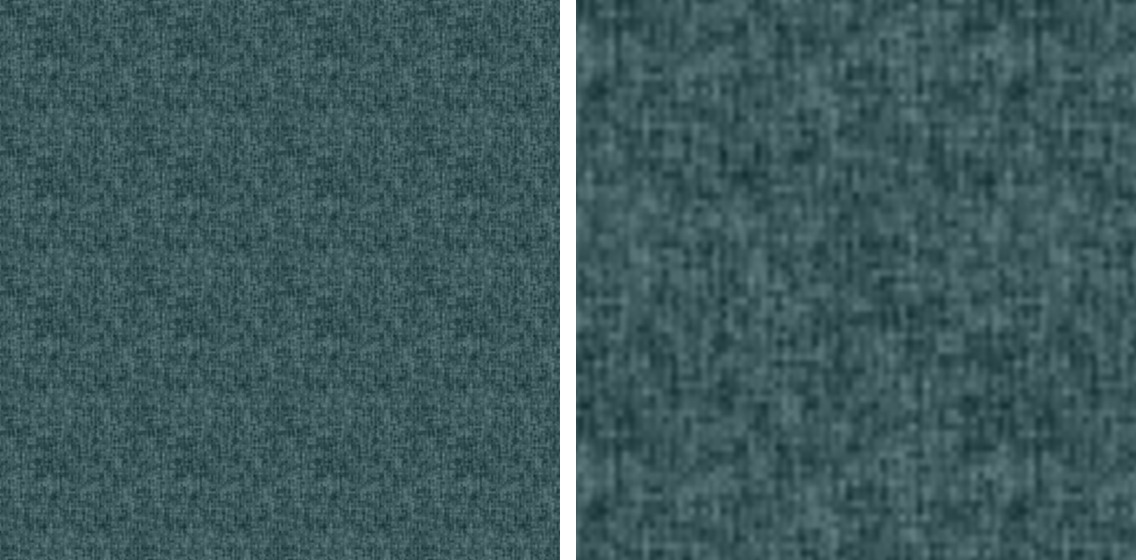
Left: the whole. Right: its middle third, enlarged.
Write a WebGL 2 fragment shader that draws this texture.

```glsl
#version 300 es
precision highp float;
// Draws a dark teal woven cloth with uneven upright and crosswise threads.

uniform vec2 u_resolution;
out vec4 fragColor;

const float TAU = 6.2831853;
const float SWATCHES = 4.0;  // repeats of the weave along each side
const float RIBS = 36.0;     // upright ribs in one swatch
const vec3 CLOTH = vec3(0.236, 0.346, 0.356);
const vec3 SHADE = vec3(1.0, 1.0, 1.02);

float hash(vec2 cell, float seed) {
  return fract(sin(dot(cell, vec2(127.1, 311.7)) + seed * 74.7) * 43758.5453);
}

// Value noise from -1 to 1 that wraps after the given number of cells.
float wrapNoise(vec2 uv, vec2 cells, float seed) {
  vec2 p = uv * cells;
  vec2 i = floor(p);
  vec2 f = smoothstep(0.0, 1.0, p - i);
  vec2 lo = mod(i, cells);
  vec2 hi = mod(i + 1.0, cells);
  float bottom = mix(hash(lo, seed), hash(vec2(hi.x, lo.y), seed), f.x);
  float top = mix(hash(vec2(lo.x, hi.y), seed), hash(hi, seed), f.x);
  return 2.0 * mix(bottom, top, f.y) - 1.0;
}

// Regular ribs that fade in and out over the cloth.
float ribs(vec2 uv, float count, float seed) {
  float strength = 0.5 + 0.5 * wrapNoise(uv, vec2(16.0, 18.0), seed);
  return strength * cos(TAU * count * uv.x);
}

float weave(vec2 uv) {
  float warp = 0.066 * wrapNoise(uv, vec2(60.0, 20.0), 11.0);
  float longWarp = 0.024 * wrapNoise(uv, vec2(54.0, 4.0), 12.0);
  float weft = 0.053 * wrapNoise(uv, vec2(22.0, 60.0), 13.0);
  float grain = 0.062 * wrapNoise(uv, vec2(64.0, 60.0), 14.0);
  float blotches = 0.013 * wrapNoise(uv, vec2(8.0, 9.0), 15.0);
  return warp + longWarp + weft + grain + blotches + 0.026 * ribs(uv, RIBS, 16.0);
}

void main() {
  vec2 uv = gl_FragCoord.xy / u_resolution;
  float tone = weave(fract(uv * SWATCHES));
  fragColor = vec4(CLOTH + SHADE * tone, 1.0);
}
```
